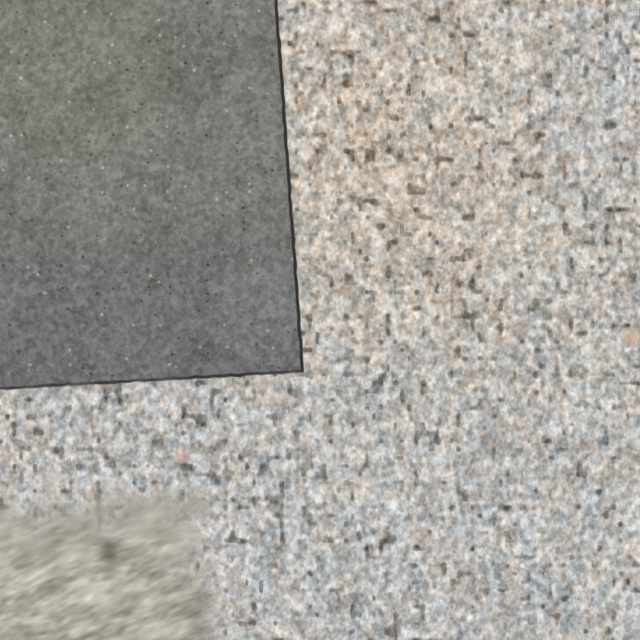
Reproduce this texture procedurally as a WebGL 1 fragment shader.

```glsl
precision highp float;
// A dark slab fills the upper left of a pale speckled granite floor.
// Two slanted lines bound the slab; layered value noise makes the grain,
// which stretches into soft streaks in the worn lower left corner.

#define CORNER vec2(0.474, 0.419)
#define SIDE_LEAN 0.0723
#define BASE_RISE 0.057
#define JOINT_WIDTH 0.0024
#define GRAIN_FREQ 105.0
#define GRANITE_CONTRAST 0.50
#define SLAB_CONTRAST 0.21
#define GRANITE_COLOR vec3(0.742, 0.724, 0.696)
#define SLAB_COLOR vec3(0.467, 0.467, 0.462)
#define WORN_COLOR vec3(0.675, 0.655, 0.615)
#define JOINT_COLOR vec3(0.19, 0.185, 0.185)

uniform vec2 u_resolution;

float hash(vec2 p) {
  vec3 q = fract(vec3(p.xyx) * 0.1031);
  q += dot(q, q.yzx + 33.33);
  return fract((q.x + q.y) * q.z);
}

float noise(vec2 p) {
  vec2 cell = floor(p), f = fract(p);
  f = f * f * (3.0 - 2.0 * f);
  float low = mix(hash(cell), hash(cell + vec2(1.0, 0.0)), f.x);
  float high = mix(hash(cell + vec2(0.0, 1.0)), hash(cell + vec2(1.0)), f.x);
  return mix(low, high, f.y);
}

// Rotated octaves hide the lattice; the result is centred on zero.
float grain(vec2 p) {
  mat2 turn = mat2(0.8, 0.6, -0.6, 0.8);
  float sum = 0.0, weight = 0.5;
  for (int i = 0; i < 3; i++) {
    p = turn * p + 17.3;
    sum += weight * (noise(p) - 0.5);
    p *= 1.65;
    weight *= 0.72;
  }
  return sum;
}

// Broad drift of tone, centred on zero.
float clouds(vec2 p) {
  return 0.6 * noise(p) + 0.4 * noise(p * 2.3 + 9.1) - 0.5;
}

// Soft round glow of a given radius.
float spot(vec2 p, vec2 center, float radius) {
  vec2 d = (p - center) / radius;
  return exp(-dot(d, d));
}

// Sparse round specks, one candidate in each cell.
float specks(vec2 p, float rarity) {
  vec2 cell = floor(p);
  vec2 jitter = vec2(hash(cell + 5.7), hash(cell + 31.2));
  float r = length(fract(p) - 0.3 - 0.4 * jitter);
  return step(rarity, hash(cell + 71.9)) * (1.0 - smoothstep(0.08, 0.3, r));
}

vec3 granite(vec2 uv) {
  // Ordinary crystals, slightly taller than wide
  vec2 g = uv * GRAIN_FREQ * vec2(1.08, 0.92);
  float tone = grain(g);
  float hue = noise(g * 0.55 + 60.0) - 0.5;
  vec3 col = GRANITE_COLOR + GRANITE_CONTRAST * tone;
  col += vec3(0.055, 0.0, -0.045) * hue;
  col -= 0.24 * smoothstep(0.70, 0.96, noise(g * 0.8 + 143.0));
  col += 0.045 * clouds(uv * 14.0 + 3.0);

  // Warm upper field, cooler lower and right fields
  float warm = spot(uv, vec2(0.60, 0.76), 0.27);
  col += vec3(0.026, 0.006, -0.016) * warm;
  float cool = smoothstep(0.65, 0.2, uv.y) + spot(uv, vec2(0.95, 0.84), 0.14);
  col += vec3(-0.016, -0.002, 0.014) * cool;

  // Rusty crystals, with two stronger ones
  float rust = 0.5 * specks(uv * 62.0, 0.95);
  rust += spot(uv, vec2(0.283, 0.286), 0.010) + spot(uv, vec2(0.988, 0.473), 0.011);
  col = mix(col, vec3(0.80, 0.60, 0.49), 0.6 * min(rust, 1.0));

  // Worn corner: blurred diagonal streaks over a beige ground
  vec2 bent = uv + 0.012 * (noise(uv * 9.0) - 0.5);
  vec2 along = vec2(bent.x * 0.93 + bent.y * 0.37, bent.y * 0.93 - bent.x * 0.37);
  float streak = grain(along * vec2(32.0, 88.0) + 40.0);
  float depth = smoothstep(0.25, 0.06, uv.y);
  vec3 worn = WORN_COLOR + mix(0.14, 0.42, depth) * streak;
  worn += 0.06 * clouds(uv * 16.0);
  worn -= 0.24 * spot(uv, vec2(0.170, 0.135), 0.017);
  float ragged = 0.07 * clouds(uv * 18.0 + 21.0);
  float region = smoothstep(0.36, 0.27, uv.x + ragged) * smoothstep(0.26, 0.17, uv.y + ragged);
  return mix(col, worn, region);
}

vec3 slab(vec2 uv) {
  vec3 col = SLAB_COLOR + SLAB_CONTRAST * grain(uv * GRAIN_FREQ * 1.25 + 80.0);
  col += 0.085 * clouds(uv * 13.0 + 12.0) + 0.05 * clouds(uv * 38.0);
  col += mix(vec3(-0.018, -0.018, -0.010), vec3(0.010, 0.012, 0.0), smoothstep(0.42, 0.75, uv.y));
  col += vec3(0.014, 0.012, -0.012) * spot(uv, vec2(0.12, 0.90), 0.16);
  col += vec3(0.17, 0.16, 0.12) * specks(uv * 78.0, 0.96);
  return col - 0.12 * specks(uv * 88.0 + 7.0, 0.94);
}

void main() {
  vec2 uv = gl_FragCoord.xy / u_resolution;
  float soft = max(0.0016, 0.75 / u_resolution.y);

  // Signed distance to the slab outline, with a faintly chipped edge
  vec2 rel = uv - CORNER;
  float side = rel.x + SIDE_LEAN * rel.y;
  float base = BASE_RISE * rel.x - rel.y;
  float edge = max(side, base) + 0.002 * (noise(uv * 75.0) - 0.5);

  vec3 col = mix(slab(uv), granite(uv), smoothstep(-soft, soft, edge));

  // Dark joint, unbroken on the side and patchy along the base
  float joint = 1.0 - smoothstep(JOINT_WIDTH - soft, JOINT_WIDTH + soft, abs(edge + 0.001));
  float patchy = mix(0.35, 0.95, noise(uv * 46.0 + 4.0));
  float strength = side > base ? 0.88 : patchy;
  col = mix(col, JOINT_COLOR, joint * strength);
  col *= 1.0 - 0.10 * exp(-abs(edge) * 180.0);

  gl_FragColor = vec4(clamp(col, 0.0, 1.0), 1.0);
}
```
